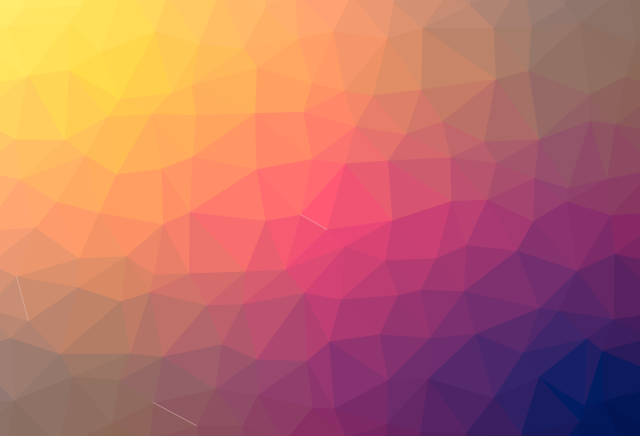
This background is drawn by a WebGL 1 fragment shader. Its source:

```glsl
precision highp float;

uniform vec2 u_resolution;

// Mesh, measured in grid cells
const vec2 GRID = vec2(13.96, 9.85);
const vec2 GRID_SHIFT = vec2(0.0, 0.518);
const float JITTER = 0.76;

// Colour ramp, shared by both axes
const vec3 PALE_YELLOW = vec3(1.0, 0.92, 0.43);
const vec3 YELLOW = vec3(1.0, 0.845, 0.275);
const vec3 PINK = vec3(0.995, 0.295, 0.46);
const vec3 NAVY = vec3(0.0, 0.13, 0.41);
const vec3 DEEP_NAVY = vec3(0.0, 0.07, 0.31);
const float YELLOW_AT = 0.18;
const float PINK_AT = 0.51;
const float NAVY_AT = 0.87;

// Fine pale seams and the edge of the bright central facet (start, end)
const vec4 SEAM_CENTER = vec4(6.56, 5.52, 7.13, 5.18);
const vec4 SEAM_LEFT = vec4(0.36, 4.12, 0.62, 3.12);
const vec4 SEAM_BOTTOM = vec4(3.35, 1.27, 4.29, 0.75);
const vec4 BRIGHT_EDGE = vec4(7.53, 6.67, 8.56, 5.39);
const vec3 SEAM_COLOR = vec3(0.9, 0.78, 0.76);
const float SEAM_HALF_WIDTH = 0.009;
const float SEAM_OPACITY = 0.5;

// Perceptual space: cube roots of XYZ
vec3 toPerceptual(vec3 rgb) {
  const mat3 RGB_TO_XYZ = mat3(0.4124, 0.2126, 0.0193,
                               0.3576, 0.7152, 0.1192,
                               0.1805, 0.0722, 0.9505);
  return pow(RGB_TO_XYZ * pow(rgb, vec3(2.2)), vec3(1.0 / 3.0));
}

vec3 toRgb(vec3 v) {
  const mat3 XYZ_TO_RGB = mat3(3.2406, -0.9689, 0.0557,
                               -1.5372, 1.8758, -0.2040,
                               -0.4986, 0.0415, 1.0570);
  return pow(clamp(XYZ_TO_RGB * (v * v * v), 0.0, 1.0), vec3(1.0 / 2.2));
}

float ramp(float start, float end, float t) {
  return clamp((t - start) / (end - start), 0.0, 1.0);
}

vec3 axisColor(float t) {
  vec3 c = mix(toPerceptual(PALE_YELLOW), toPerceptual(YELLOW), ramp(0.0, YELLOW_AT, t));
  c = mix(c, toPerceptual(PINK), ramp(YELLOW_AT, PINK_AT, t));
  c = mix(c, toPerceptual(NAVY), ramp(PINK_AT, NAVY_AT, t));
  return mix(c, toPerceptual(DEEP_NAVY), ramp(NAVY_AT, 1.0, t));
}

vec3 facetColor(vec2 center) {
  vec2 uv = (center - GRID_SHIFT) / GRID;
  return toRgb(mix(axisColor(uv.x), axisColor(1.0 - uv.y), 0.5));
}

// Mesh nodes: jittered, except where a pinned end falls in the cell
vec2 hash2(vec2 p) {
  vec2 q = vec2(dot(p, vec2(127.1, 311.7)), dot(p, vec2(269.5, 183.3)));
  return fract(sin(q) * 43758.54);
}

vec2 pinEnds(vec2 node, vec2 id, vec4 ends) {
  if (all(equal(floor(ends.xy), id))) return ends.xy;
  if (all(equal(floor(ends.zw), id))) return ends.zw;
  return node;
}

vec2 meshNode(vec2 id) {
  vec2 node = id + 0.5 + (hash2(id) - 0.5) * JITTER;
  node = pinEnds(node, id, SEAM_CENTER);
  node = pinEnds(node, id, SEAM_LEFT);
  node = pinEnds(node, id, SEAM_BOTTOM);
  return pinEnds(node, id, BRIGHT_EDGE);
}

float cross2(vec2 a, vec2 b) { return a.x * b.y - a.y * b.x; }

float edgeDistance(vec2 p, vec2 a, vec2 b) {
  return cross2(b - a, p - a) / length(b - a);
}

// Adds a facet as colour and weight, with smoothed edges
vec4 facet(vec2 p, vec2 a, vec2 b, vec2 c, float pixel) {
  float d = min(edgeDistance(p, a, b), min(edgeDistance(p, b, c), edgeDistance(p, c, a)));
  float cover = clamp(d / pixel + 0.5, 0.0, 1.0);
  return vec4(facetColor((a + b + c) / 3.0), 1.0) * cover;
}

float seam(vec2 p, vec4 ends, float pixel) {
  vec2 q = p - ends.xy, e = ends.zw - ends.xy;
  float d = length(q - e * clamp(dot(q, e) / dot(e, e), 0.0, 1.0));
  return clamp((SEAM_HALF_WIDTH - d) / pixel + 0.5, 0.0, 1.0);
}

void main() {
  vec2 p = gl_FragCoord.xy / u_resolution * GRID + GRID_SHIFT;
  float pixel = GRID.y / u_resolution.y;
  vec4 sum = vec4(0.0);

  // Split each nearby quad along its Delaunay diagonal
  for (int j = -1; j <= 0; j++) {
    for (int i = -1; i <= 0; i++) {
      vec2 id = floor(p) + vec2(float(i), float(j));
      vec2 a = meshNode(id), b = meshNode(id + vec2(1.0, 0.0));
      vec2 c = meshNode(id + vec2(0.0, 1.0)), d = meshNode(id + 1.0);
      float angleSum = cross2(b - a, c - a) * dot(c - d, b - d)
                     + dot(b - a, c - a) * cross2(c - d, b - d);
      if (angleSum > 0.0) sum += facet(p, a, b, c, pixel) + facet(p, b, d, c, pixel);
      else sum += facet(p, a, b, d, pixel) + facet(p, a, d, c, pixel);
    }
  }
  vec3 color = sum.rgb / max(sum.a, 0.001);

  float line = max(seam(p, SEAM_CENTER, pixel),
                   max(seam(p, SEAM_LEFT, pixel), seam(p, SEAM_BOTTOM, pixel)));
  gl_FragColor = vec4(mix(color, SEAM_COLOR, line * SEAM_OPACITY), 1.0);
}
```
